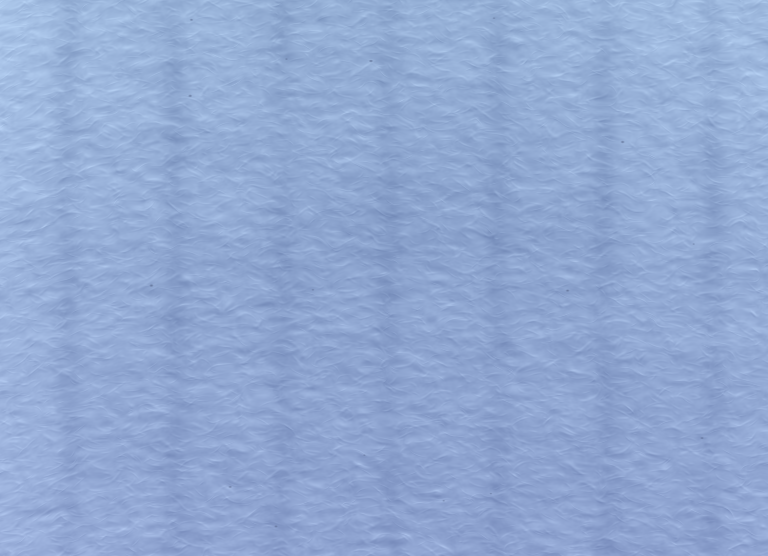
This texture is drawn by a Shadertoy shader. Its source:

```glsl
#define BAND_COUNT 7.15
#define BAND_OFFSET 0.088
#define BAND_WIDTH 0.016
#define BAND_DEPTH 0.24
#define FIBRE_SCALE vec2(32.0, 76.0)
#define RELIEF_GAIN 0.50
#define STRAND_GAIN 0.20
#define SPECK_CELLS 13.0
#define SPECK_CHANCE 0.09
#define SHADE_COLOR vec3(0.490, 0.580, 0.755)
#define LIGHT_COLOR vec3(0.678, 0.775, 0.925)
#define SPECK_COLOR vec3(0.32, 0.38, 0.52)

float hash(vec2 p) {
    vec3 q = fract(p.xyx * 0.1031);
    q += dot(q, q.yzx + 33.33);
    return fract((q.x + q.y) * q.z);
}

float noise(vec2 p) {
    vec2 cell = floor(p);
    vec2 f = fract(p);
    f = f * f * (3.0 - 2.0 * f);
    float low = mix(hash(cell), hash(cell + vec2(1, 0)), f.x);
    float high = mix(hash(cell + vec2(0, 1)), hash(cell + vec2(1, 1)), f.x);
    return mix(low, high, f.y);
}

float fbm(vec2 p) {
    float sum = 0.0;
    float gain = 0.5;
    for (int i = 0; i < 4; i++) {
        sum += gain * noise(p);
        p = mat2(1.84, 0.22, -0.22, 1.64) * p + 17.3;
        gain *= 0.62;
    }
    return sum;
}

// Short bent fibres, one per cell, each bright above and shaded below
float strands(vec2 p, vec2 cells) {
    float sum = 0.0;
    vec2 home = floor(p * cells);
    for (int k = 0; k < 9; k++) {
        vec2 id = home + vec2(k % 3, k / 3) - 1.0;
        vec2 center = id + vec2(hash(id + 5.0), hash(id + 19.0));
        vec2 d = (p - center / cells) * cells.x;
        float angle = 1.1 * (hash(id + 31.0) - 0.5);
        d = mat2(cos(angle), -sin(angle), sin(angle), cos(angle)) * d;
        d.y += 1.2 * (hash(id + 43.0) - 0.5) * d.x * d.x;
        float taper = smoothstep(mix(0.3, 0.75, hash(id + 57.0)), 0.0, abs(d.x));
        float y = d.y / mix(0.035, 0.075, hash(id + 71.0));
        sum += taper * (exp(-y * y) - 0.6 * exp(-(y + 1.7) * (y + 1.7)));
    }
    return sum;
}

// Soft vertical bands, each with its own drift and strength
float bands(vec2 uv) {
    float track = (uv.x - BAND_OFFSET) * BAND_COUNT;
    float id = floor(track + 0.5);
    float drift = 0.008 * (noise(vec2(id * 7.0, uv.y * 12.0)) - 0.5);
    float dist = (track - id) / BAND_COUNT - drift;
    float strength = mix(0.85, 1.05, hash(vec2(id, 5.0)));
    strength *= mix(0.6, 1.2, noise(vec2(id * 13.0, uv.y * 7.0)));
    strength *= mix(0.7, 1.1, uv.y);
    return strength * exp(-dist * dist / (BAND_WIDTH * BAND_WIDTH));
}

// Broad light: bright sides and top, dim centre and base
float lighting(vec2 uv) {
    float left = exp(-uv.x * 4.5);
    float right = smoothstep(0.5, 1.0, uv.x);
    float top = smoothstep(0.5, 1.05, uv.y);
    return 0.33 + 0.42 * left * mix(0.75, 1.0, uv.y)
        + 0.26 * right * mix(0.4, 1.0, uv.y) + 0.20 * top;
}

// Sparse dark flecks, at most one per cell
float specks(vec2 p, float pixel) {
    vec2 grid = p * SPECK_CELLS;
    vec2 id = floor(grid);
    vec2 center = 0.2 + 0.6 * vec2(hash(id + 11.0), hash(id + 29.0));
    vec2 d = (fract(grid) - center) / SPECK_CELLS;
    float radius = mix(0.0006, 0.002, hash(id + 61.0));
    float dist = length(d * vec2(0.75, 1.1)) - radius;
    float present = step(hash(id + 83.0), SPECK_CHANCE);
    return present * (1.0 - smoothstep(-pixel, pixel, dist));
}

void mainImage(out vec4 fragColor, in vec2 fragCoord) {
    vec2 uv = fragCoord / iResolution.xy;
    vec2 p = fragCoord / iResolution.y;

    // Lightly warped coordinates, tilted toward the left side
    vec2 warp = vec2(noise(p * 31.0), noise(p * 27.0 + 50.0)) - 0.5;
    vec2 q = p + vec2(0.016, 0.009) * warp;
    q.y -= 0.2 * p.x * (1.0 - uv.x) * (1.0 - uv.x);

    // Relief lit from above, loose fibres and shallow tufts
    vec2 fibre = q * FIBRE_SCALE;
    float relief = fbm(fibre) - fbm(fibre + vec2(0.15, 0.8));
    float hairs = strands(q, vec2(24.0, 48.0)) + 0.8 * strands(q + 3.7, vec2(37.0, 70.0));
    float tufts = fbm(fibre * 0.45 + 23.0) - 0.56;
    float mottle = fbm(p * vec2(5.0, 12.0) + 7.0) - 0.56;

    float tone = lighting(uv) - BAND_DEPTH * bands(uv) - 0.05;
    tone += RELIEF_GAIN * relief + STRAND_GAIN * hairs;
    tone += 0.28 * tufts + 0.16 * mottle;

    vec3 color = mix(SHADE_COLOR, LIGHT_COLOR, clamp(tone, -0.2, 1.15));
    color += vec3(0.004, -0.007, 0.004) * (1.0 - 2.0 * uv.y);
    color = mix(color, SPECK_COLOR, 0.6 * specks(p, 1.0 / iResolution.y));
    fragColor = vec4(color, 1.0);
}
```
